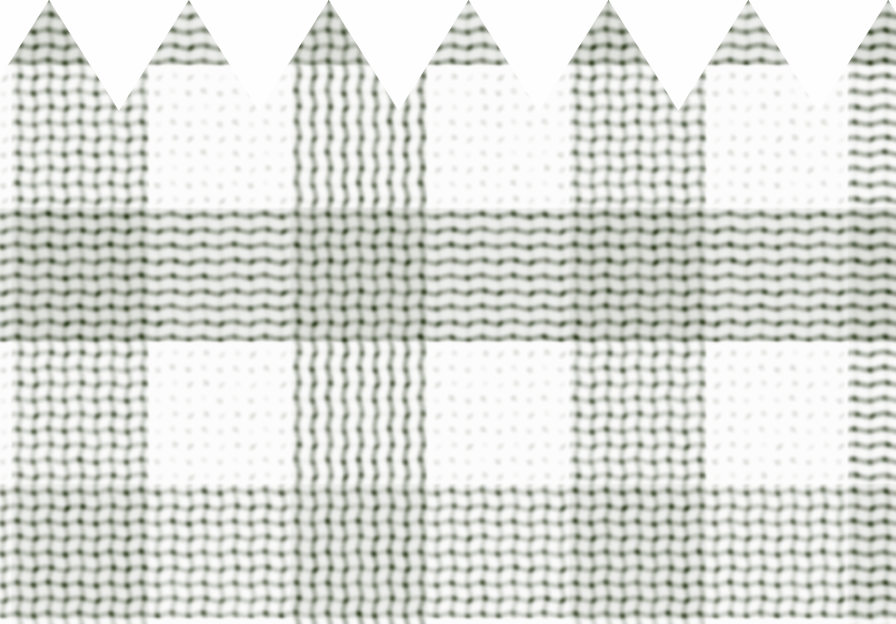
Give the GLSL for this pattern, as a Shadertoy shader.

```glsl
// Woven gingham with a pinked (zigzag) upper edge. Wide stripes and bands
// choose how strongly warp and weft threads show; squared cosines draw the
// threads, and layered sines plus a cell hash make the cloth uneven.

const float PI = 3.14159265;
const vec2 CHECK_PERIOD = vec2(0.3112, 0.3086);  // in canvas widths
const vec2 CHECK_START = vec2(0.013, -0.0768);
const vec2 CHECK_FILL = vec2(0.492, 0.486);      // dyed part of a period
const float THREADS = 18.0;                      // threads per period
const float PICKET_PERIOD = 0.1561;
const float PICKET_PEAK = 0.0547;
const float PICKET_DEPTH = 0.1237;
const vec3 PAPER = vec3(0.995);
const vec3 DYE = vec3(0.53, 0.495, 0.57);        // light absorbed at full tone

float hash(vec2 cell) {
    vec3 p = fract(cell.xyx * vec3(0.1031, 0.1030, 0.0973));
    p += dot(p, p.yzx + 33.33);
    return fract((p.x + p.y) * p.z);
}

// Slow unevenness in -1..1
float layeredSines(vec2 q) {
    return 0.5 * sin(q.x * 0.83 + 1.7 * sin(q.y * 0.37))
         + 0.3 * sin(q.y * 1.31 + 1.3 * sin(q.x * 0.71))
         + 0.2 * sin(q.x * 2.3 - q.y * 1.9);
}

// Coverage of the dyed part, from 0 to fill, of a repeating unit
float stripe(float t, float fill, float soft) {
    float d = 0.5 * fill - abs(fract(t - 0.5 * fill + 0.5) - 0.5);
    return smoothstep(-soft, soft, d);
}

// Rounded thread profile, brightest at the middle of each unit
vec2 threadProfile(vec2 q) {
    vec2 wave = 0.5 - 0.5 * cos(2.0 * PI * q);
    return wave * wave;
}

// Cloth coverage below the zigzag edge; y grows downward
float pinkedEdge(vec2 p, float soft) {
    float fromPeak = abs(fract((p.x - PICKET_PEAK) / PICKET_PERIOD + 0.5) - 0.5);
    float edge = 2.0 * PICKET_DEPTH * fromPeak;
    return smoothstep(-soft, soft, p.y - edge);
}

// Tone of the weave: q in threads, dyed = stripe and band coverage
float weaveTone(vec2 q, vec2 dyed, vec2 index) {
    // Over-and-under sway of the yarn
    vec2 sway = 0.09 * sin(PI * q.yx + 0.6) + 0.05 * layeredSines(q);
    vec2 yarn = q + sway;
    vec2 thread = threadProfile(yarn);
    float knot = thread.x * thread.y;
    float wear = hash(floor(yarn));

    // Share of the tone carried by upright threads
    float stripeShare = 0.5 + 0.4 * sin(index.x * PI * 0.5);
    float bandShare = mix(0.14, 0.44, step(1.5, index.y));
    float share = dot(dyed, vec2(stripeShare, bandShare))
                / max(dyed.x + dyed.y, 0.001);
    float line = mix(thread.y, thread.x, share);

    float cover = max(dyed.x, dyed.y);
    float both = dyed.x * dyed.y;
    float dense = dyed.y * (1.0 - step(1.5, index.y));
    float haze = 0.03 * cover + 0.09 * dense + 0.09 * both;
    float uneven = 1.0 + 0.14 * layeredSines(q * 1.7 + 4.0);
    float dyedTone = haze + (0.56 + 0.1 * both) * line * uneven
                   + knot * mix(0.22, 0.6, wear);
    float plainTone = 0.01 + knot * mix(0.05, 0.22, wear);
    return mix(plainTone, dyedTone, cover);
}

void mainImage(out vec4 fragColor, in vec2 fragCoord) {
    vec2 p = vec2(fragCoord.x, iResolution.y - fragCoord.y) / iResolution.x;
    float soft = max(0.0016, 0.75 / iResolution.x);

    // Checks
    vec2 check = (p - CHECK_START) / CHECK_PERIOD;
    vec2 blur = 1.5 * soft / CHECK_PERIOD;
    vec2 dyed = vec2(stripe(check.x, CHECK_FILL.x, blur.x),
                     stripe(check.y, CHECK_FILL.y, blur.y));
    // Shifted so the index changes inside an undyed gap
    vec2 index = floor(check + 0.25);

    // Cloth cut out of the paper
    float tone = weaveTone(check * THREADS, dyed, index);
    tone *= pinkedEdge(p, soft);
    fragColor = vec4(clamp(PAPER - DYE * tone, 0.0, 1.0), 1.0);
}
```
